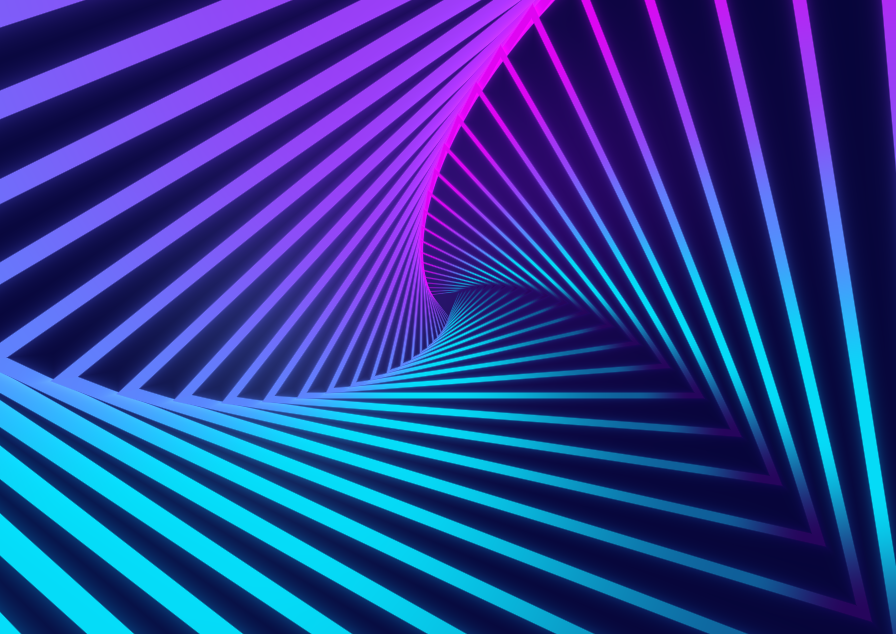
A WebGL 2 fragment shader for this background:

```glsl
#version 300 es
precision highp float;
// Neon triangles shrinking and turning along a spiral over a deep navy ground.
uniform vec2 u_resolution;
out vec4 outColor;

const vec3 NAVY = vec3(0.025, 0.02, 0.225);
const vec3 MAGENTA = vec3(0.87, 0.02, 0.95);
const vec3 VIOLET = vec3(0.60, 0.24, 0.96);
const vec3 BLUE = vec3(0.36, 0.52, 0.99);
const vec3 CYAN = vec3(0.02, 0.86, 0.97);
const vec3 TEAL = vec3(0.06, 0.37, 0.60);
const vec3 PLUM = vec3(0.15, 0.02, 0.36);

const float SHRINK = 0.848;      // size ratio between neighbours
const float TURN = 0.0733;       // rotation between neighbours, radians
const float INRADIUS = 0.181;    // of the upright triangle
const float HALF_WIDTH = 0.0265; // stroke, relative to the inradius
const int FIRST = -14;
const int LAST = 16;

vec2 rotate(vec2 v, float angle) {
    float c = cos(angle), s = sin(angle);
    return vec2(c * v.x - s * v.y, s * v.x + c * v.y);
}

float softSpot(vec2 p, vec2 center, float radius) {
    vec2 d = (p - center) / radius;
    return exp(-dot(d, d));
}

// Colour along each side, t running from 0 to 1 counterclockwise.
vec3 bottomColor(float t) {
    vec3 c = mix(BLUE, CYAN, smoothstep(0.0, 0.27, t));
    c = mix(c, TEAL, smoothstep(0.35, 0.85, t));
    return mix(c, PLUM, smoothstep(0.84, 0.98, t));
}

vec3 rightColor(float t) {
    vec3 c = mix(PLUM, CYAN, smoothstep(0.0, 0.24, t));
    c = mix(c, BLUE, smoothstep(0.34, 0.54, t));
    c = mix(c, VIOLET, smoothstep(0.52, 0.70, t));
    return mix(c, MAGENTA, smoothstep(0.68, 0.90, t));
}

vec3 leftColor(float t) {
    vec3 c = mix(MAGENTA, VIOLET, smoothstep(0.05, 0.55, t));
    return mix(c, BLUE, smoothstep(0.55, 1.05, t));
}

vec3 sideColor(int side, float t) {
    if (side == 0) return bottomColor(t);
    return side == 1 ? rightColor(t) : leftColor(t);
}

// Signed distance to a triangle of inradius 1, with its nearest side
// and the place along that side.
float triangle(vec2 p, out int side, out float along) {
    float dist = -1e5;
    for (int i = 0; i < 3; i++) {
        vec2 normal = rotate(vec2(0.0, -1.0), float(i) * 2.0943951);
        float d = dot(p, normal) - 1.0;
        if (d > dist) {
            dist = d;
            side = i;
            along = dot(p, vec2(-normal.y, normal.x)) / 3.4641 + 0.5;
        }
    }
    return dist;
}

vec3 background(vec2 p) {
    vec3 c = NAVY;
    c += vec3(0.12, 0.0, 0.15) * softSpot(p, vec2(0.16, 0.20), 0.26);
    c += vec3(0.09, 0.03, 0.14) * softSpot(p, vec2(-0.11, 0.16), 0.24);
    c += vec3(0.08, 0.14, 0.15) * softSpot(p, vec2(-0.25, -0.06), 0.23);
    return c;
}

void main() {
    vec2 p = (gl_FragCoord.xy - 0.5 * u_resolution) / u_resolution.y;
    vec2 fromEye = p - vec2(-0.002, 0.0185);
    vec2 offset = vec2(0.085, 0.0387);
    vec3 color = background(p);
    vec3 halo = vec3(0.0);

    // Paint from the outermost triangle inward.
    for (int i = FIRST; i <= LAST; i++) {
        float n = float(i);
        float scale = pow(SHRINK, n);
        vec2 local = (rotate(fromEye, -TURN * n) / scale - offset) / INRADIUS;
        float pixel = 1.0 / (u_resolution.y * scale * INRADIUS);

        int side;
        float along;
        float d = abs(triangle(local, side, along)) - HALF_WIDTH;
        vec3 ink = sideColor(side, clamp(along, 0.0, 1.0));

        float cover = clamp(0.5 - d / (1.4 * pixel), 0.0, 1.0);
        cover *= min(1.0, 2.0 * HALF_WIDTH / pixel);
        color = mix(color, ink, cover);
        halo = max(halo, ink * exp(-max(d, 0.0) / 0.025) * (1.0 - cover));
        halo *= 1.0 - cover;
    }
    outColor = vec4(min(color + 0.22 * halo, 1.0), 1.0);
}
```
